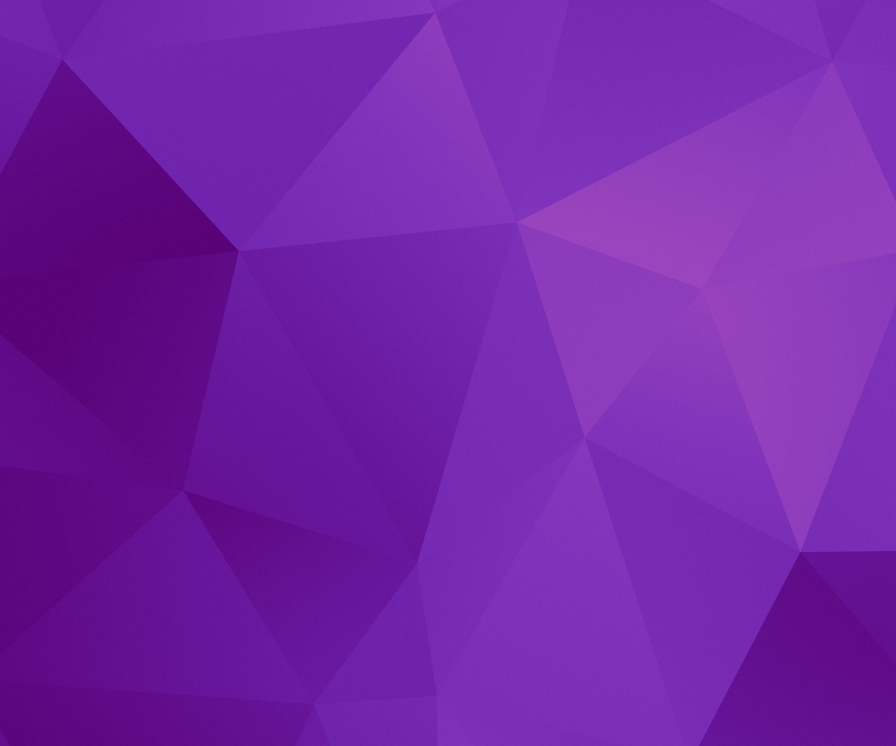
Reproduce this background procedurally as a Shadertoy shader.

```glsl
// Low-poly background of irregular violet facets with soft inner gradients.

#define SPACING 0.33      // mean distance of mesh corners, in canvas heights
#define JITTER 0.30       // corner displacement, in cells
#define SEED 11           // selects the mesh
#define TONE_SPREAD 0.24  // random tone difference between facets
#define FOLLOW 0.35       // how far a facet follows the tone field inside
#define SLOPE 0.40        // strength of the random gradient in a facet
#define GRAIN 0.010       // fine surface noise
#define GRAIN_CELLS 426.0 // grain cells per canvas height

// Integer hash giving two values in 0..1
vec2 hash2(ivec2 cell) {
    uvec2 v = uvec2(cell + SEED) * 1664525u + 1013904223u;
    v.x += v.y * 1664525u;
    v.y += v.x * 1664525u;
    v ^= v >> 16u;
    v.x += v.y * 1664525u;
    v.y += v.x * 1664525u;
    v ^= v >> 16u;
    return vec2(v >> 8u) / 16777216.0;
}

// Mesh corner: staggered rows with jitter
vec2 corner(ivec2 cell) {
    vec2 stagger = vec2(0.5 * float(cell.y & 1), 0.0);
    return (vec2(cell) + stagger + JITTER * (2.0 * hash2(cell) - 1.0)) * SPACING;
}

float cross2(vec2 a, vec2 b) { return a.x * b.y - a.y * b.x; }

float edgeDistance(vec2 p, vec2 a, vec2 b) {
    return cross2(b - a, p - a) / length(b - a);
}

// Antialiased triangle coverage for either winding
float coverage(vec2 p, vec2 a, vec2 b, vec2 c, float pixel) {
    float winding = sign(cross2(b - a, c - a));
    vec3 d = winding * vec3(edgeDistance(p, a, b), edgeDistance(p, b, c), edgeDistance(p, c, a));
    return clamp(0.5 + min(d.x, min(d.y, d.z)) / pixel, 0.0, 1.0);
}

float blob(vec2 uv, vec2 center, float radius) {
    vec2 d = (uv - center) / radius;
    return exp(-dot(d, d));
}

// Broad light: dark on the left, glowing at the right, shaded lower corner
float toneField(vec2 uv) {
    float tone = 0.10 + 0.62 * smoothstep(0.05, 0.6, uv.x);
    tone += 0.36 * smoothstep(0.7, 1.0, uv.y) * clamp(1.0 - 1.4 * uv.x, 0.0, 1.0);
    tone += 0.36 * blob(uv, vec2(0.80, 0.60), 0.22);
    tone -= 0.28 * blob(uv, vec2(0.40, 0.38), 0.18);
    tone -= 0.55 * blob(uv, vec2(1.00, 0.10), 0.20);
    return tone;
}

// Plum through violet to orchid
vec3 palette(float tone) {
    float t = 4.0 * clamp(tone, 0.0, 1.0);
    vec3 color = mix(vec3(0.35, 0.01, 0.47), vec3(0.40, 0.08, 0.60), min(t, 1.0));
    color = mix(color, vec3(0.44, 0.14, 0.68), clamp(t - 1.0, 0.0, 1.0));
    color = mix(color, vec3(0.50, 0.20, 0.73), clamp(t - 2.0, 0.0, 1.0));
    return mix(color, vec3(0.60, 0.27, 0.74), clamp(t - 3.0, 0.0, 1.0));
}

// Facet colour, premultiplied by its coverage
vec4 facet(vec2 p, vec2 a, vec2 b, vec2 c, ivec2 id, float aspect, float pixel) {
    float cover = coverage(p, a, b, c, pixel);
    if (cover <= 0.0) return vec4(0.0);
    vec2 center = (a + b + c) / 3.0;
    vec2 random = hash2(id + 500);
    float angle = 6.2832 * random.y;
    float tone = toneField(mix(center, p, FOLLOW) / vec2(aspect, 1.0));
    tone += TONE_SPREAD * (random.x - 0.5);
    tone += SLOPE * dot(p - center, vec2(cos(angle), sin(angle)));
    return vec4(palette(tone), 1.0) * cover;
}

void mainImage(out vec4 fragColor, in vec2 fragCoord) {
    vec2 p = fragCoord / iResolution.y;
    float aspect = iResolution.x / iResolution.y;
    float pixel = 1.0 / iResolution.y;
    ivec2 home = ivec2(floor(p / SPACING));
    vec4 sum = vec4(0.0);

    // Each mesh cell is split along its shorter diagonal
    for (int j = -2; j <= 1; j++) {
        for (int i = -2; i <= 1; i++) {
            ivec2 cell = home + ivec2(i, j);
            vec2 a = corner(cell);
            vec2 b = corner(cell + ivec2(1, 0));
            vec2 c = corner(cell + ivec2(1, 1));
            vec2 d = corner(cell + ivec2(0, 1));
            bool swapDiagonal = distance(b, d) < distance(a, c);
            ivec2 id = cell * ivec2(2, 1);
            sum += facet(p, a, b, swapDiagonal ? d : c, id, aspect, pixel);
            sum += facet(p, swapDiagonal ? b : a, c, d, id + ivec2(1, 0), aspect, pixel);
        }
    }

    vec3 color = sum.a > 0.0 ? sum.rgb / sum.a : palette(toneField(p / vec2(aspect, 1.0)));
    color += GRAIN * (hash2(ivec2(p * GRAIN_CELLS) + 2000).x - 0.5);
    fragColor = vec4(color, 1.0);
}
```
